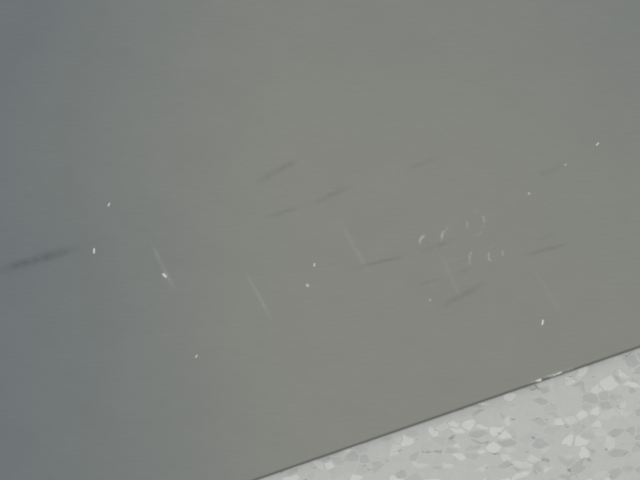
Give the GLSL for this texture, as a WebGL 1 fragment shader.

```glsl
precision highp float;
// A scuffed grey-green painted panel leaning over a pale terrazzo floor.
// Soft gradients and gradient noise tint the panel; loops scatter scuffs,
// scratches, worn rings and chips; Voronoi cells make the floor stones.

uniform vec2 u_resolution;

const vec3 PANEL_COOL = vec3(0.432, 0.456, 0.462);
const vec3 PANEL_WARM = vec3(0.520, 0.526, 0.500);
const vec3 FLOOR_PALE = vec3(0.715, 0.722, 0.708);
const vec3 FLOOR_GREY = vec3(0.635, 0.645, 0.635);
const vec3 CHIP_WHITE = vec3(0.84, 0.86, 0.83);
const vec3 SEAM_DARK = vec3(0.33, 0.34, 0.33);

vec2 hash2(vec2 p) {
  vec3 q = fract(vec3(p.xyx) * vec3(0.1031, 0.1030, 0.0973));
  q += dot(q, q.yzx + 33.33);
  return fract((q.xx + q.yz) * q.zy);
}

float cornerSlope(vec2 cell, vec2 offset) {
  return dot(hash2(cell + 91.0) * 2.0 - 1.0, offset);
}

// Gradient noise, roughly -0.7 to 0.7
float gradientNoise(vec2 p) {
  vec2 i = floor(p), f = fract(p);
  vec2 u = f * f * f * (f * (f * 6.0 - 15.0) + 10.0);
  vec2 e = vec2(1.0, 0.0);
  float low = mix(cornerSlope(i, f), cornerSlope(i + e, f - e), u.x);
  float high = mix(cornerSlope(i + e.yx, f - e.yx), cornerSlope(i + 1.0, f - 1.0), u.x);
  return mix(low, high, u.y);
}

float fbm(vec2 p) {
  float sum = 0.0, amplitude = 0.6;
  for (int i = 0; i < 4; i++) {
    sum += amplitude * gradientNoise(p);
    p = p * 2.03 + 17.7;
    amplitude *= 0.5;
  }
  return sum;
}

// Soft stroke: size holds half length and half width
float stroke(vec2 p, vec2 center, float angle, vec2 size) {
  vec2 d = p - center;
  float c = cos(angle), s = sin(angle);
  vec2 q = vec2(c * d.x + s * d.y, c * d.y - s * d.x) / size;
  return exp(-q.y * q.y) * (1.0 - smoothstep(0.3, 1.0, abs(q.x)));
}

vec3 panelColor(vec2 p) {
  float cloud = fbm(p * 3.0);
  float warmth = smoothstep(-0.12, 0.66, p.x + 0.12 * (p.y - 0.5) + 0.12 * cloud);
  warmth -= 0.22 * smoothstep(0.6, 1.05, p.y);
  warmth -= 0.22 * smoothstep(0.95, 1.4, p.x) * smoothstep(0.2, 0.9, p.y);
  vec3 color = mix(PANEL_COOL, PANEL_WARM, clamp(warmth, 0.0, 1.0));
  color += 0.010 * fbm(p * vec2(9.0, 14.0));
  color += 0.008 * gradientNoise(p * vec2(25.0, 190.0));
  return color + 0.006 * gradientNoise(p * 150.0);
}

vec3 addWear(vec3 color, vec2 p) {
  float grit = 0.5 + 0.5 * smoothstep(-0.25, 0.3, fbm(p * 45.0));
  float scuffs = stroke(p, vec2(0.08, 0.46), 0.29, vec2(0.11, 0.009));
  float scratches = 0.0, rings = 0.0, chips = 0.0;
  for (int i = 0; i < 12; i++) {
    vec2 r = hash2(vec2(float(i) * 7.3, 4.0));
    vec2 s = hash2(vec2(float(i) * 3.7, 29.0));
    vec2 center = vec2(0.55 + 0.75 * r.x, 0.32 + 0.36 * r.y);
    vec2 size = vec2(0.02 + 0.05 * s.x, 0.003 + 0.004 * s.y);
    scuffs += stroke(p, center, 0.15 + 0.4 * s.y, size) * (0.2 + 0.4 * s.x);

    vec2 chipSpot = vec2(1.32 * s.x, 0.12 + 0.64 * s.y);
    vec2 chipSize = vec2(0.004 + 0.007 * r.x * r.x, 0.0016 + 0.0015 * r.y);
    chips += stroke(p, chipSpot, 0.4 + 2.2 * r.y, chipSize) * (0.25 + 0.75 * r.x);
  }
  for (int i = 0; i < 5; i++) {
    vec2 r = hash2(vec2(float(i) * 5.1, 63.0));
    vec2 center = vec2(0.34 + 0.2 * float(i), 0.38 + 0.3 * r.y);
    vec2 size = vec2(0.05 + 0.07 * r.x, 0.004 + 0.003 * r.y);
    scratches += stroke(p, center, 1.95 + 0.35 * r.x, size) * (1.0 - 0.17 * float(i));

    vec2 d = p - vec2(0.84 + 0.4 * r.x, 0.46 + 0.22 * r.y);
    float ring = (length(d * vec2(1.0, 0.8)) - 0.014 - 0.012 * r.y) / 0.003;
    rings += exp(-ring * ring) * smoothstep(-0.02, 0.25, fbm(p * 32.0 + r * 9.0));
  }
  color -= 0.06 * scuffs * grit;
  color += 0.040 * scratches * grit + 0.11 * rings;
  return mix(color, CHIP_WHITE, clamp(chips, 0.0, 0.9));
}

vec3 floorColor(vec2 p) {
  vec2 q = p * vec2(38.0, 54.0) + 0.8 * fbm(p * 30.0);
  vec2 cell = floor(q);
  float nearest = 9.0, second = 9.0, tone = 0.0;
  for (int y = -1; y <= 1; y++) {
    for (int x = -1; x <= 1; x++) {
      vec2 c = cell + vec2(float(x), float(y));
      vec2 r = hash2(c);
      float d = length(c + r - q);
      second = min(second, max(d, nearest));
      if (d < nearest) { nearest = d; tone = r.x; }
    }
  }
  float stone = smoothstep(0.02, 0.3, second - nearest);
  vec3 color = mix(FLOOR_PALE, FLOOR_GREY, 0.6 * smoothstep(0.55, 0.95, tone) * stone);
  color += 0.06 * stone * (1.0 - smoothstep(0.1, 0.3, tone));
  color -= 0.10 * smoothstep(0.18, 0.4, fbm(p * vec2(40.0, 60.0) + 5.0));
  return color + 0.025 * fbm(p * 70.0);
}

void main() {
  vec2 p = gl_FragCoord.xy / u_resolution.y;
  // Signed distance to the panel's lower edge, positive on the panel
  float edge = (p.y - 0.346 * (p.x - 0.53)) * 0.945;
  vec3 ground = floorColor(p) - 0.09 * exp(min(edge, 0.0) / 0.012);
  vec3 panel = addWear(panelColor(p), p);
  vec3 color = mix(ground, panel, smoothstep(-0.002, 0.002, edge));

  // Dark seam, with paint worn to white along part of it
  float seam = exp(-pow(edge / 0.0028, 2.0));
  float worn = stroke(p, vec2(1.15, 0.217), 0.333, vec2(0.06, 0.003));
  color = mix(color, SEAM_DARK, 0.7 * seam);
  color = mix(color, CHIP_WHITE, worn * smoothstep(-0.2, 0.2, fbm(p * 50.0)));
  gl_FragColor = vec4(color, 1.0);
}
```
